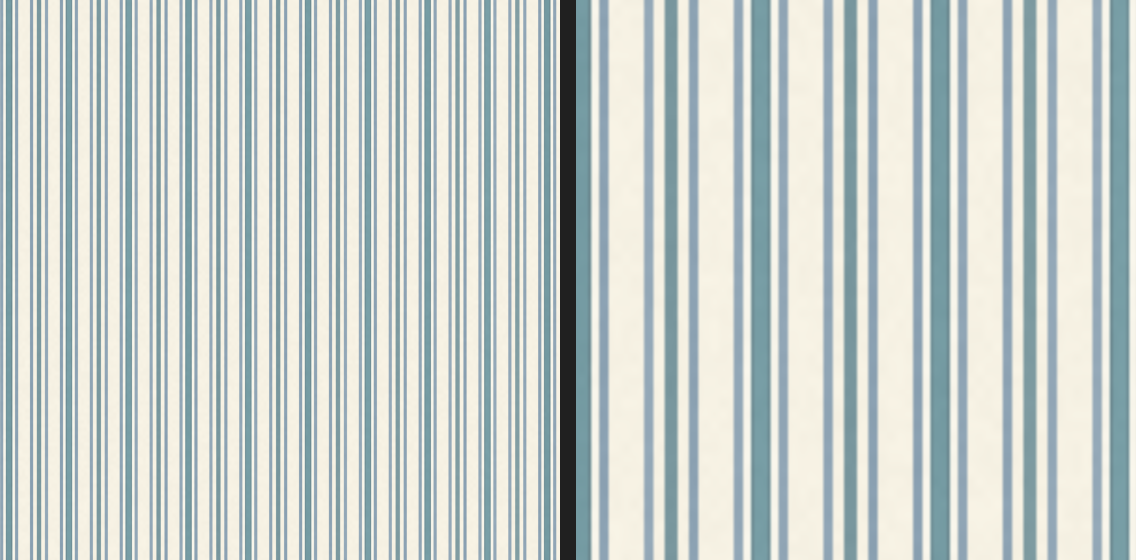
Left, the full canvas; right, a detail of the centre.
A Shadertoy shader for this pattern:

```glsl
// Vertical ticking stripes in teal and blue-grey on cream paper, about 9.4 repeats across.

float hash(vec2 p) {
    return fract(sin(dot(p, vec2(127.1, 311.7))) * 43758.5453);
}

float valueNoise(vec2 p) {
    vec2 cell = floor(p), f = fract(p);
    f = f * f * (3.0 - 2.0 * f);
    return mix(mix(hash(cell), hash(cell + vec2(1.0, 0.0)), f.x),
               mix(hash(cell + vec2(0.0, 1.0)), hash(cell + 1.0), f.x), f.y);
}

// Soft coverage of a line, from the distance to its centre
float line(float dist, float halfWidth, float soft) {
    return 1.0 - smoothstep(-soft, soft, dist - halfWidth);
}

void mainImage(out vec4 fragColor, in vec2 fragCoord) {
    vec2 uv = fragCoord / iResolution.xy;

    // Each repeat has eight slots: wide, thin, gap, thin, medium, thin, gap, thin
    float slot = (uv.x - 0.0163) * 74.93;
    float repeatPos = slot / 8.0;
    float soft = max(0.10, 0.75 * 74.93 / iResolution.x);

    float wideOffset = 8.0 * (fract(repeatPos + 0.5) - 0.5);
    float mediumDist = abs(8.0 * (fract(repeatPos) - 0.5));
    float thinDist = abs(mod(slot, 2.0) - 1.0);

    // Small differences between repeats
    float wideTone = hash(vec2(floor(repeatPos + 0.5), 3.0));
    float mediumTone = hash(vec2(floor(repeatPos), 7.0));
    float thinTone = hash(vec2(floor(slot / 2.0), 11.0));

    // Paper
    vec3 color = vec3(0.965, 0.947, 0.892);
    color = mix(color, vec3(0.975, 0.97, 0.94), 0.6 * line(abs(wideOffset), 0.75, 0.15));

    // Thin blue-grey lines
    vec3 thinColor = mix(vec3(0.53, 0.62, 0.69), vec3(0.58, 0.66, 0.72), thinTone);
    color = mix(color, thinColor, line(thinDist, 0.21, soft));

    // Medium grey-teal stripe
    vec3 mediumColor = mix(vec3(0.46, 0.58, 0.61), vec3(0.51, 0.62, 0.64), mediumTone);
    color = mix(color, mediumColor, line(mediumDist, 0.29, soft));

    // Wide teal stripe with darker edges
    vec3 wideColor = mix(vec3(0.45, 0.60, 0.63), vec3(0.48, 0.63, 0.66), wideTone);
    float edge = line(abs(abs(wideOffset) - 0.36), 0.06, soft);
    float edgeShade = wideOffset < 0.0 ? 0.4 + 0.5 * wideTone : 0.9 - 0.5 * wideTone;
    wideColor = mix(wideColor, vec3(0.40, 0.50, 0.53), edge * edgeShade);
    color = mix(color, wideColor, line(abs(wideOffset), 0.44, soft));

    // Faint paper grain
    float grain = valueNoise(uv * vec2(190.0, 150.0)) + 0.5 * valueNoise(uv * 60.0);
    color += 0.014 * (grain - 0.75);

    fragColor = vec4(color, 1.0);
}
```
